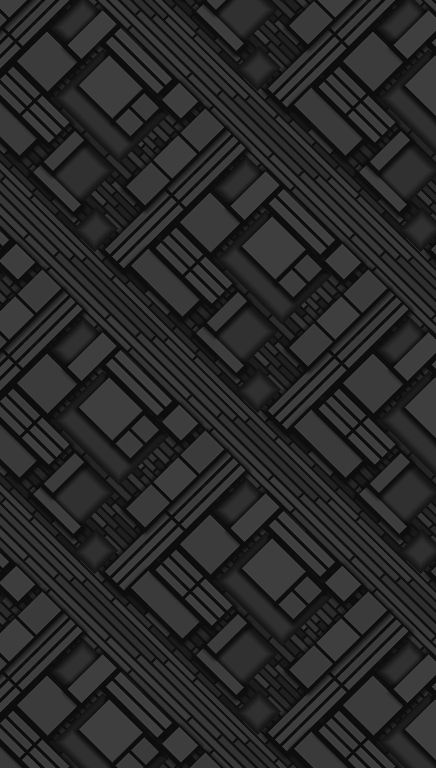
Give the GLSL for this background, as a WebGL 2 fragment shader.

```glsl
#version 300 es
precision highp float;
// Charcoal relief of rectangular blocks, one square tile repeated on a diagonal lattice.
// Thin staggered strips form the base; recessed floors and split raised blocks
// are layered over it, each with a soft contact shadow and a dark seam.
uniform vec2 u_resolution;
out vec4 outColor;

float hash(vec2 cell) {
  return fract(sin(dot(cell, vec2(12.99, 78.23))) * 4375.85);
}

float boxDistance(vec2 p, vec2 halfSize) {
  vec2 d = abs(p) - halfSize;
  return length(max(d, 0.0)) + min(max(d.x, d.y), 0.0);
}

// Distance to the nearest block of a zone (min corner, max corner) cut into a grid.
float zoneDistance(vec2 p, vec4 zone, vec2 splits, out vec2 cell) {
  vec2 size = zone.zw - zone.xy;
  vec2 q = fract(p - 0.5 * (zone.xy + zone.zw) + 0.5) - 0.5 + 0.5 * size;
  vec2 cellSize = size / splits;
  cell = clamp(floor(q / cellSize), vec2(0.0), splits - 1.0);
  return boxDistance(q - (cell + 0.5) * cellSize, 0.5 * cellSize - 0.007);
}

// Staggered strips: long and even in the diagonal band, short and uneven elsewhere.
float stripShade(vec2 p, float pixel) {
  float across = 30.0 * fract(p.y + 0.005 * sin(25.13274 * p.y));
  float row = floor(across);
  bool inBand = row > 8.5 && row < 14.5;
  float columns = inBand ? 2.0 : 7.0;
  float along = fract(p.x + hash(vec2(row, 3.0))) * columns;
  vec2 offset = vec2((fract(along) - 0.5) / columns, (fract(across) - 0.5) / 30.0);
  float d = boxDistance(offset, vec2(0.5 / columns, 0.5 / 30.0) - 0.005);
  float face = mix(inBand ? 0.17 : 0.09, 0.235, hash(vec2(row, floor(along))));
  return mix(face, 0.06, smoothstep(-0.5 * pixel, 0.5 * pixel, d));
}

void main() {
  // Tile axes: x runs down-right, y runs up-right.
  vec2 canvas = gl_FragCoord.xy / u_resolution.y;
  vec2 scaled = vec2(canvas.x * 4.712, (1.0 - canvas.y) * 4.77);
  vec2 p = 0.5 * vec2(scaled.x + scaled.y, scaled.x - scaled.y);
  float pixel = 3.35 / u_resolution.y;
  vec2 cell;

  float shade = stripShade(p, pixel);

  // Recessed floors, darkened toward their walls.
  vec4 floors[4] = vec4[4](
    vec4(0.23, 0.06, 0.44, 0.28), vec4(0.46, -0.15, 0.88, 0.17),
    vec4(0.63, -0.44, 0.89, -0.17), vec4(0.93, -0.50, 1.08, -0.34));
  for (int i = 0; i < 4; i++) {
    float d = zoneDistance(p, floors[i], vec2(1.0), cell);
    float ground = mix(0.08, 0.19, smoothstep(0.0, 0.045, -d));
    shade = mix(ground, shade, smoothstep(-0.5 * pixel, 0.5 * pixel, d));
  }

  // Raised zones and the number of blocks each is cut into.
  vec4 zones[12] = vec4[12](
    vec4(0.09, -0.46, 0.22, 0.30), vec4(-0.04, -0.20, 0.09, 0.30),
    vec4(0.235, -0.145, 0.437, 0.053), vec4(0.34, 0.06, 0.44, 0.29),
    vec4(0.45, 0.185, 0.78, 0.29), vec4(0.50, -0.03, 0.72, 0.17),
    vec4(0.725, -0.03, 0.83, 0.16), vec4(0.80, 0.18, 0.93, 0.30),
    vec4(0.22, -0.43, 0.55, -0.31), vec4(0.24, -0.30, 0.60, -0.16),
    vec4(0.63, -0.44, 0.89, -0.38), vec4(0.63, -0.375, 0.70, -0.17));
  vec2 splits[12] = vec2[12](
    vec2(3, 2), vec2(1, 3), vec2(1, 1), vec2(1, 1), vec2(1, 2), vec2(1, 1),
    vec2(1, 2), vec2(1, 1), vec2(1, 1), vec2(2, 3), vec2(1, 1), vec2(1, 1));
  for (int i = 0; i < 12; i++) {
    // The shadow leans toward the bottom of the canvas.
    float shadowDistance = zoneDistance(p - vec2(0.006, -0.006), zones[i], splits[i], cell);
    shade *= mix(0.28, 1.0, smoothstep(0.0, 0.035, shadowDistance));
    float d = zoneDistance(p, zones[i], splits[i], cell);
    float face = 0.225 + 0.018 * hash(cell + float(i));
    face += 0.012 * (1.0 - smoothstep(0.0, 0.012, -d));
    shade = mix(face, max(shade, 0.05), smoothstep(-0.5 * pixel, 0.5 * pixel, d));
  }

  outColor = vec4(vec3(shade), 1.0);
}
```
